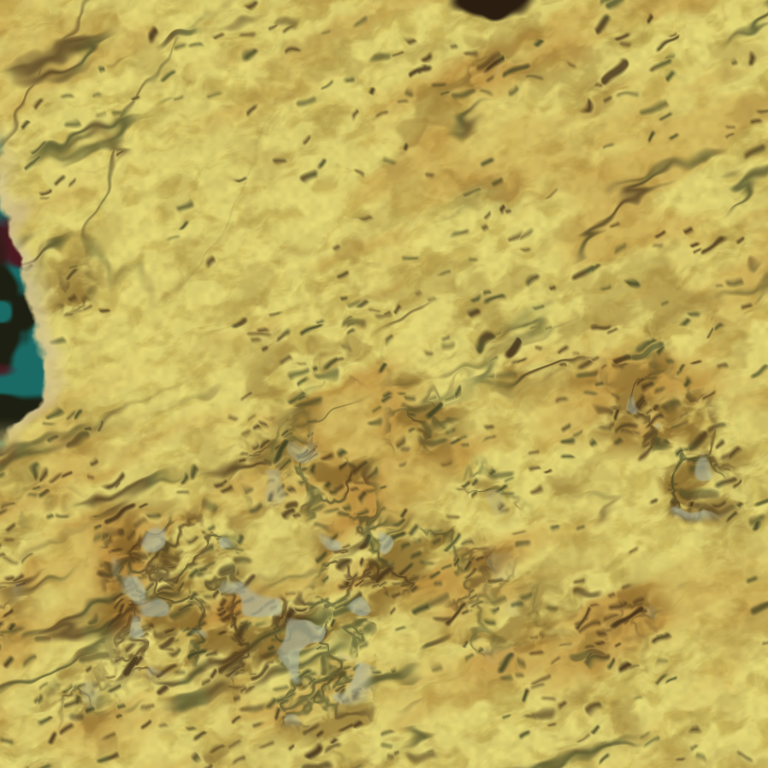
Reproduce this texture procedurally as a three.js fragment shader.

```glsl
// Weathered yellow mineral section: slanted dark grains, rusty stains and a teal margin.
varying vec2 vUv;

const vec3 YELLOW = vec3(0.87, 0.82, 0.45);
const vec3 OCHRE  = vec3(0.73, 0.64, 0.30);
const vec3 RUST   = vec3(0.69, 0.47, 0.18);
const vec3 UMBER  = vec3(0.50, 0.38, 0.15);
const vec3 DARK   = vec3(0.24, 0.17, 0.09);
const vec3 MOSS   = vec3(0.22, 0.24, 0.13);
const vec3 TEAL   = vec3(0.10, 0.42, 0.40);
const vec3 MAROON = vec3(0.30, 0.10, 0.13);
const vec3 PALE   = vec3(0.81, 0.75, 0.58);
const vec3 GLINT  = vec3(0.68, 0.71, 0.62);
const float GRAIN_ANGLE = 0.40;   // main slant, radians
const float CRACK_ANGLE = 1.10;   // steep cracks, upper left
const float ANGLE_SPREAD = 1.5;
const float WARP = 0.006;
const float SOFT = 0.0035;        // edge blur in canvas units

vec3 hash3(vec2 p) {
  vec3 q = fract(p.xyx * vec3(0.1031, 0.1030, 0.0973));
  q += dot(q, q.yxz + 33.33);
  return fract((q.xxy + q.yzz) * q.zyx);
}

float noise(vec2 p) {
  vec2 i = floor(p), f = fract(p);
  f = f * f * (3.0 - 2.0 * f);
  float low = mix(hash3(i).x, hash3(i + vec2(1.0, 0.0)).x, f.x);
  float high = mix(hash3(i + vec2(0.0, 1.0)).x, hash3(i + 1.0).x, f.x);
  return mix(low, high, f.y);
}

float fbm(vec2 p) {
  float sum = 0.0, gain = 0.533;
  for (int i = 0; i < 4; i++) {
    sum += gain * noise(p);
    p = p * 2.03 + 17.3;
    gain *= 0.5;
  }
  return sum;
}

vec2 turn(vec2 p, float a) {
  float c = cos(a), s = sin(a);
  return vec2(c * p.x + s * p.y, c * p.y - s * p.x);
}

float cluster(vec2 p, vec2 centre, vec2 radius) {
  vec2 d = (p - centre) / radius;
  return exp(-dot(d, d));
}

// How crowded the dark matter is: lower left, right column, upper centre
float density(vec2 p) {
  float crowd = cluster(p, vec2(0.30, 0.20), vec2(0.40, 0.20));
  crowd += 0.75 * cluster(p, vec2(0.87, 0.37), vec2(0.10, 0.20));
  crowd += 0.65 * cluster(p, vec2(0.65, 0.86), vec2(0.12, 0.11));
  crowd += 0.60 * cluster(p, vec2(0.10, 0.61), vec2(0.05, 0.06));
  crowd += 0.45 * cluster(p, vec2(0.55, 0.45), vec2(0.25, 0.14));
  return (0.15 + crowd) * smoothstep(0.22, 0.68, noise(p * 11.0 + 5.0));
}

// Scattered capsules; size is half length and half width in cells
float grains(vec2 p, float cells, vec2 size, float amount, float seed) {
  vec2 q = p * cells, id = floor(q);
  float ink = 0.0;
  for (int j = -1; j <= 1; j++) {
    for (int i = -1; i <= 1; i++) {
      vec2 cell = id + vec2(float(i), float(j));
      vec3 place = hash3(cell + seed), look = hash3(cell + seed + 71.0);
      vec2 centre = cell + place.xy;
      float slant = GRAIN_ANGLE + ANGLE_SPREAD * (place.z - 0.5) * abs(look.z * 2.0 - 0.7);
      vec2 d = turn(q - centre, slant);
      float reach = size.x * (0.3 + 0.7 * look.y);
      d.x -= clamp(d.x, -reach, reach);
      float gap = (length(d) - size.y * (0.6 + 0.6 * look.z)) / cells;
      float shape = 1.0 - smoothstep(-SOFT, SOFT, gap);
      float present = step(look.x, amount * density(centre / cells));
      ink = max(ink, shape * present * (0.45 + 0.55 * place.z));
    }
  }
  return ink;
}

// Thin line where a noise field crosses its middle
float vein(vec2 p, float width) {
  return 1.0 - smoothstep(0.0, width, abs(fbm(p) - 0.5));
}

void main() {
  vec2 p = vUv;
  vec2 wobble = vec2(noise(p * 48.0), noise(p * 48.0 + 31.0)) - 0.5;
  vec2 w = p + 2.0 * WARP * wobble;
  vec2 g = turn(w, GRAIN_ANGLE);
  float crowd = density(p);

  // Mottled ground and slanted stains
  vec3 color = mix(YELLOW, OCHRE, 0.65 * smoothstep(0.40, 0.80, fbm(g * vec2(38.0, 62.0))));
  color *= 0.96 + 0.08 * noise(p * 130.0);
  float stain = smoothstep(0.47, 0.74, fbm(g * vec2(5.0, 15.0) + 9.0));
  color = mix(color, RUST, stain * (0.30 + 0.45 * min(crowd, 1.0)));
  float smudge = smoothstep(0.46, 0.70, fbm(g * vec2(22.0, 34.0) + 3.0));
  color = mix(color, UMBER, smudge * min(0.12 + 0.75 * crowd, 0.8));

  // Slanted cracks, steep cracks and crowded networks
  float broken = smoothstep(0.45, 0.70, noise(g * vec2(7.0, 22.0)));
  float lines = 0.75 * broken * vein(g * vec2(3.0, 13.0) + 2.0, 0.045);
  float corner = cluster(p, vec2(0.10, 0.85), vec2(0.16, 0.22));
  lines = max(lines, 0.65 * corner * vein(turn(w, CRACK_ANGLE) * vec2(2.5, 9.0), 0.030));
  lines = max(lines, 0.7 * smoothstep(0.35, 0.9, crowd) * vein(w * 21.0, 0.075));

  // Dark grains at three sizes
  float ink = grains(w, 62.0, vec2(0.38, 0.15), 0.60, 3.0);
  ink = max(ink, grains(w, 30.0, vec2(0.42, 0.11), 0.60, 23.0));
  ink = max(ink, grains(w, 13.0, vec2(0.24, 0.07), 0.36, 47.0));
  vec3 inkColor = mix(DARK, MOSS, smoothstep(0.35, 0.65, noise(p * 24.0)));
  color = mix(color, inkColor, 0.88 * max(ink, lines));

  // Pale cores inside the densest clumps, and one dark inclusion on top
  float core = smoothstep(0.70, 0.82, noise(w * 34.0 + 8.0)) * smoothstep(0.5, 0.9, crowd);
  color = mix(color, GLINT, 0.65 * core);
  float pit = length((w - vec2(0.64, 1.0)) / vec2(0.05, 0.025));
  color = mix(color, DARK * 0.7, 1.0 - smoothstep(0.8, 1.15, pit));

  // Ragged teal margin with a bleached rim
  float bulge = 0.055 * smoothstep(0.43, 0.48, p.y) * (1.0 - smoothstep(0.52, 0.78, p.y));
  float edge = w.x - bulge - 0.035 * (fbm(p * 26.0) - 0.5);
  float span = smoothstep(0.40, 0.46, p.y) * (1.0 - smoothstep(0.72, 0.86, p.y));
  color = mix(color, PALE, 0.75 * span * (1.0 - smoothstep(0.0, 0.035, edge)));
  vec3 margin = mix(MOSS * 0.5, TEAL, smoothstep(0.42, 0.68, noise(p * 32.0 + 4.0)));
  margin = mix(margin, MAROON, smoothstep(0.62, 0.80, noise(p * 27.0 + 13.0)));
  color = mix(color, margin, span * (1.0 - smoothstep(-0.006, 0.005, edge)));

  gl_FragColor = vec4(color, 1.0);
}
```
